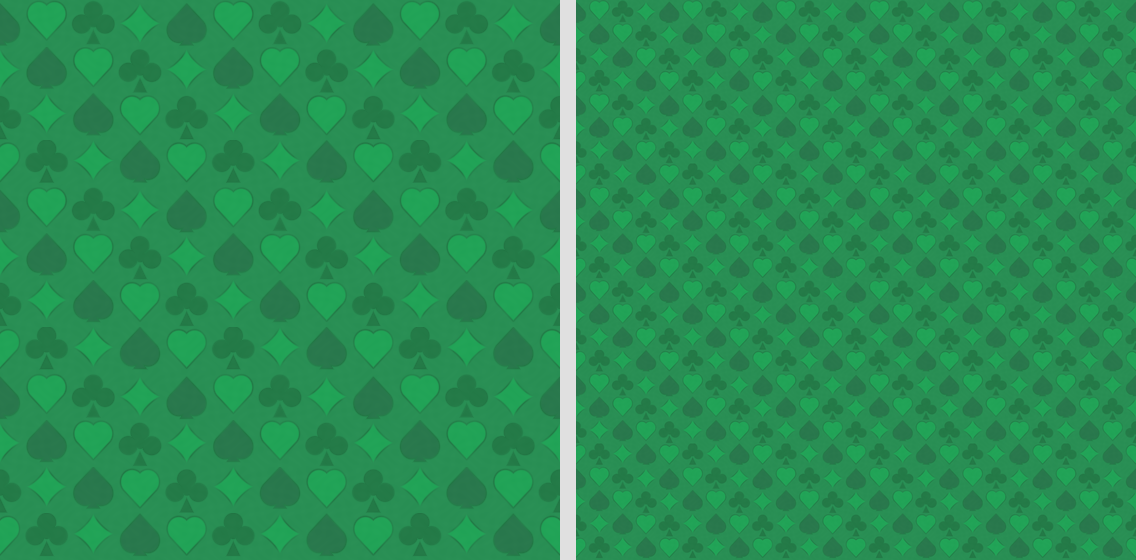
Left, the tile; right, the same tile 2 across and 2 down.
A WebGL 1 fragment shader for this pattern:

```glsl
precision highp float;
// Green felt with a 12 by 12 grid of embossed card suits running in diagonals.
uniform vec2 u_resolution;

const float TAU = 6.2831853;

float dot2(vec2 v) { return dot(v, v); }

// Heart with its tip at the origin, lobes upward
float heart(vec2 p) {
  vec2 q = vec2(abs(p.x) / 0.68, p.y / 0.73);
  float lobe = length(q - vec2(0.25, 0.75)) - 0.354;
  float side = sqrt(min(dot2(q - vec2(0.0, 1.0)), dot2(q - 0.5 * max(q.x + q.y, 0.0))));
  return 0.7 * (q.x + q.y > 1.0 ? lobe : side * sign(q.x - q.y));
}

// Flared foot shared by spade and club
float stem(vec2 p) {
  return max(dot(vec2(abs(p.x), p.y + 0.19), vec2(0.9, 0.43)), -0.43 - p.y);
}

float spade(vec2 p) {
  return min(heart(vec2(p.x, 0.43 - p.y)), stem(p));
}

float club(vec2 p) {
  vec2 q = vec2(abs(p.x), p.y);
  float leaves = min(length(q - vec2(0.0, 0.265)), length(q - vec2(0.25, -0.02))) - 0.185;
  float core = length(p - vec2(0.0, 0.05)) - 0.12;
  return min(min(leaves, core), stem(p));
}

// Four-pointed diamond with gently hollowed sides
float diamond(vec2 p) {
  return 1.166 - length(abs(p) - 1.0);
}

void main() {
  vec2 uv = gl_FragCoord.xy / u_resolution;
  vec2 grid = uv * 12.0 + vec2(0.5, 0.0);
  vec2 cell = floor(grid);
  vec2 p = fract(grid) - 0.5;
  float row = mod(11.0 - cell.y, 4.0);
  float suit = mod(cell.x + cell.y + 1.0, 4.0);

  // Each suit sits slightly high or low, depending on its row
  vec4 pick = 1.0 - step(0.5, abs(vec4(0.0, 1.0, 2.0, 3.0) - row));
  vec4 nudge;
  float d;
  vec3 fill;
  if (suit < 0.5) {
    nudge = vec4(-0.025, 0.05, 0.05, 0.04);
    p.y -= dot(nudge, pick);
    d = spade(p);
    fill = vec3(0.16, 0.47, 0.30);
  } else if (suit < 1.5) {
    nudge = vec4(0.035, 0.04, 0.008, 0.0);
    p.y -= dot(nudge, pick);
    d = heart(p + vec2(0.0, 0.38));
    fill = vec3(0.13, 0.64, 0.34);
  } else if (suit < 2.5) {
    nudge = vec4(0.005, -0.03, -0.03, 0.04);
    p.y -= dot(nudge, pick);
    d = club(p);
    fill = vec3(0.14, 0.48, 0.28);
  } else {
    nudge = vec4(0.0, 0.01, 0.07, 0.06);
    p.y -= dot(nudge, pick);
    d = diamond(p);
    fill = vec3(0.13, 0.64, 0.34);
  }

  // Flat suit on the felt
  float soft = 9.0 / u_resolution.y + 0.008;
  vec3 color = mix(vec3(0.16, 0.56, 0.33), fill, smoothstep(soft, -soft, d));

  // Pressed rim, uneven around the shape and fading at diamond tips
  float angle = atan(p.y, p.x);
  float rim = smoothstep(0.012 + soft, 0.012 - soft, abs(d - 0.008));
  float strength = 0.62 + 0.18 * sin(2.0 * angle + suit + row);
  if (suit > 2.5) strength *= smoothstep(0.0, 0.1, min(abs(p.x), abs(p.y)));
  color = mix(color, vec3(0.12, 0.42, 0.24), rim * strength);

  // Faint mottling in whole waves, so it wraps
  vec2 w = uv * TAU;
  float mottle = sin(29.0 * w.x + 2.0 * sin(17.0 * w.y)) * sin(31.0 * w.y + 2.0 * sin(13.0 * w.x));
  gl_FragColor = vec4(color + 0.004 * mottle, 1.0);
}
```
